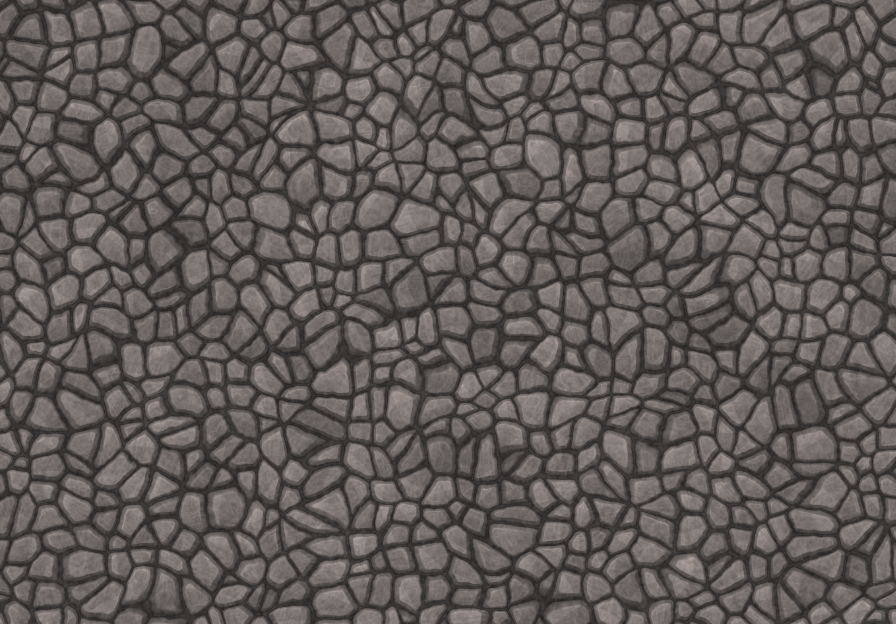
Give the GLSL for this texture, as a Shadertoy shader.

```glsl
// Draws a bed of tightly packed, bevelled grey cobblestones with dark joints.
#define ROWS 23.0        // stones per canvas height
#define JITTER 0.86      // irregularity of the stone centres
#define SIZE_SPREAD 0.26 // difference between large and small stones
#define JOINT 0.035      // half width of the narrowest joints
#define BEVEL 0.125      // width of the sloping stone sides
#define TOP_TONE 0.452
#define SIDE_TONE 0.335
#define JOINT_TONE 0.225
#define GRAIN 0.11       // strength of the stone grain
#define TINT vec3(1.05, 0.985, 0.96)

vec3 hash3(vec2 p) {
    vec3 q = fract(vec3(p.xyx) * vec3(0.1031, 0.1030, 0.0973));
    q += dot(q, q.yxz + 33.33);
    return fract((q.xxy + q.yzz) * q.zyx);
}

float noise(vec2 p) {
    vec2 i = floor(p), f = fract(p);
    f = f * f * (3.0 - 2.0 * f);
    float low = mix(hash3(i).x, hash3(i + vec2(1, 0)).x, f.x);
    float high = mix(hash3(i + vec2(0, 1)).x, hash3(i + vec2(1, 1)).x, f.x);
    return mix(low, high, f.y);
}

float fbm(vec2 p) {
    float sum = 0.0, amp = 0.5;
    for (int i = 0; i < 4; i++) {
        sum += amp * noise(p);
        p = mat2(1.6, 1.2, -1.2, 1.6) * p + 7.3;
        amp *= 0.5;
    }
    return sum;
}

// Centre of a stone in xy, its weight (size) in z.
vec3 stoneSite(vec2 cell) {
    vec3 h = hash3(cell + 91.0);
    return vec3(cell + 0.5 + JITTER * (h.xy - 0.5), SIZE_SPREAD * (h.z - 0.5));
}

// Finds the stone at p; returns the rounded distance to its border.
float stoneEdge(vec2 p, out vec2 cell, out vec2 centre, out vec2 normal) {
    vec2 base = floor(p);
    vec3 own = vec3(0.0);
    float best = 1e5;
    for (int y = -2; y <= 2; y++)
    for (int x = -2; x <= 2; x++) {
        vec2 c = base + vec2(x, y);
        vec3 s = stoneSite(c);
        vec2 r = p - s.xy;
        float power = dot(r, r) - s.z;
        if (power < best) { best = power; own = s; cell = c; }
    }
    float total = 1e-6;
    normal = vec2(0.0);
    for (int y = -2; y <= 2; y++)
    for (int x = -2; x <= 2; x++) {
        if (x == 0 && y == 0) continue;
        vec3 s = stoneSite(cell + vec2(x, y));
        vec2 r = p - s.xy, across = s.xy - own.xy;
        float gap = max(length(across), 0.05);
        float edge = (dot(r, r) - s.z - best) / (2.0 * gap);
        float w = exp(-22.0 * edge);
        total += w;
        normal += w * across / gap;
    }
    normal /= total;
    centre = own.xy;
    return -log(total) / 22.0;
}

void mainImage(out vec4 fragColor, in vec2 fragCoord) {
    vec2 p = fragCoord / iResolution.y * ROWS;
    float pixel = ROWS / iResolution.y;

    // Bend the layout to stretch some stones, and roughen their outlines
    vec2 q = p + 0.9 * vec2(noise(p * 0.55), noise(p * 0.55 + 40.0));
    q += 0.07 * (vec2(noise(p * 4.0), noise(p * 4.0 + 17.0)) - 0.5);

    vec2 cell, centre, normal;
    float edge = stoneEdge(q, cell, centre, normal);
    vec3 trait = hash3(cell + 13.0), look = hash3(cell + 57.0);
    float turn = 6.2832 * trait.x;
    vec2 lean = vec2(cos(turn), sin(turn)), local = q - centre;

    // Layers from joint to side to top
    float inside = edge - JOINT - 0.05 * trait.y * trait.y;
    float soft = max(pixel * 0.6, 0.03);
    float body = smoothstep(-soft, soft, inside);
    float slope = BEVEL * (0.9 + 0.4 * dot(normal, lean));
    float top = smoothstep(-soft, soft, inside - slope);

    // Surface grain, scratches and pale veins
    float grain = fbm(p * 5.0) - 0.47;
    float fine = noise(p * 14.0) - 0.5;
    vec2 along = vec2(dot(local, lean), dot(local, vec2(-lean.y, lean.x)));
    float scratch = noise(along * vec2(3.0, 15.0) + cell * 5.0) - 0.5;
    float vein = 1.0 - smoothstep(0.0, 0.05, abs(noise(p * 2.3 + cell * 3.0) - 0.5));

    // Light falls from the upper left
    float light = dot(normal, vec2(-0.4, 0.9));
    float side = SIDE_TONE + 0.055 * light + 0.05 * scratch;
    float crease = smoothstep(-soft, soft, along.x + 0.25 * along.y - 0.12);
    float face = TOP_TONE + 0.07 * dot(local, vec2(-0.4, 0.9));
    face += 0.045 * (crease - 0.5) + 0.05 * scratch + 0.05 * vein * look.y;
    float rim = exp(-pow((inside - slope) / 0.045, 2.0));

    float stone = mix(side, face, top) + 0.035 * rim * (0.6 + light);
    stone *= 0.86 + 0.24 * sqrt(look.x);
    float outline = exp(-pow(inside / 0.05, 2.0));
    float tone = mix(JOINT_TONE, stone, body) - 0.05 * outline;
    tone += GRAIN * grain + 0.05 * fine;
    tone *= 0.93 + 0.14 * noise(p * 0.35 + 5.0);
    fragColor = vec4(clamp(tone * TINT, 0.0, 1.0), 1.0);
}
```
